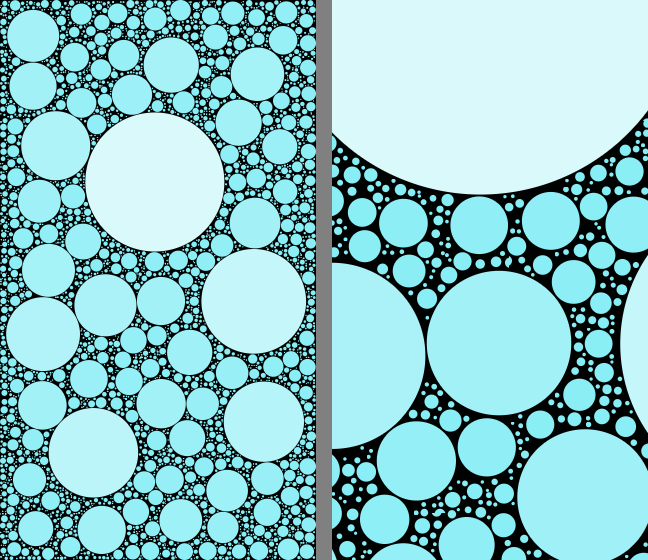
Left, the full canvas; right, a detail of the centre.
Give the GLSL for this pattern, as a Shadertoy shader.

```glsl
#define SMALL_COLOR vec3(0.52, 0.93, 0.96)
#define LARGE_COLOR vec3(0.85, 0.975, 0.985)
#define BACK_COLOR vec3(0.0, 0.005, 0.005)
#define LARGEST 0.22
#define LARGEST_AT vec2(0.49, 0.675)
#define FALLOFF 0.36
#define LARGE_COUNT 26
#define LARGE_TRIES 30
#define GAP 0.002
#define CELL 0.15
#define RATIO 0.56
#define TIERS 6

const int CAPACITY = 112;
vec3 disks[CAPACITY]; // centre and radius
int count = 0;
vec2 canvas;

vec2 hash2(vec2 q) {
    q = vec2(dot(q, vec2(127.1, 311.7)), dot(q, vec2(269.5, 183.3)));
    return fract(sin(q) * 43758.5453);
}

// Largest free radius at a point, abandoned once it is below the least useful
float freeRadius(vec2 center, float limit, float least) {
    vec2 wall = min(center, canvas - center);
    float r = min(limit, min(wall.x, wall.y));
    for (int i = 0; i < count; i++) {
        if (r <= least) break;
        r = min(r, length(center - disks[i].xy) - disks[i].z - GAP);
    }
    return r;
}

void addDisk(vec3 disk) {
    if (count < CAPACITY) disks[count++] = disk;
}

// Blends a disk over the colour; true when the point is fully covered
bool paint(inout vec3 color, vec2 p, vec3 disk) {
    float pixel = 1.0 / iResolution.x;
    float d = length(p - disk.xy) - disk.z;
    vec3 tint = mix(SMALL_COLOR, LARGE_COLOR, disk.z / LARGEST);
    color = mix(color, tint, clamp(0.5 - d / pixel, 0.0, 1.0));
    return d < -pixel;
}

// Large disks: random throws over the whole canvas, from big to small
bool packLarge(inout vec3 color, vec2 p) {
    for (int i = 0; i < LARGE_COUNT; i++) {
        float size = LARGEST * pow(1.0 + 1.2 * float(i), -FALLOFF);
        for (int t = 0; t < LARGE_TRIES; t++) {
            vec2 h = hash2(vec2(float(i) + 0.7, float(t) * 1.37 + 5.0));
            vec2 center = i == 0 ? LARGEST_AT * canvas : size + h * (canvas - 2.0 * size);
            float r = freeRadius(center, size, 0.8 * size);
            if (r > 0.8 * size) {
                vec3 disk = vec3(center, r);
                addDisk(disk);
                if (paint(color, p, disk)) return true;
                break;
            }
        }
    }
    // Keep only the disks that can affect this neighbourhood
    float reach = 1.42 * CELL / (1.0 - RATIO);
    int kept = 0;
    for (int i = 0; i < count; i++) {
        vec3 disk = disks[i];
        if (length(p - disk.xy) - disk.z < reach) disks[kept++] = disk;
    }
    count = kept;
    return false;
}

// Small disks: ever finer grids, one disk per cell where the gaps allow it
void packSmall(inout vec3 color, vec2 p) {
    float size = CELL;
    for (int k = 0; k < TIERS; k++) {
        float tier = float(k);
        // Finer tiers depend on this one within the reach
        float reach = size * (RATIO - pow(RATIO, float(TIERS - k))) / (1.0 - RATIO);
        vec2 shift = hash2(vec2(tier, 3.3));
        vec2 low = floor((p - reach) / size + shift);
        vec2 high = floor((p + reach) / size + shift);
        for (float y = low.y; y <= high.y; y++)
        for (float x = low.x; x <= high.x; x++) {
            vec2 cell = vec2(x, y);
            float limit = mix(0.3, 0.5, hash2(cell + tier * 9.17).x);
            vec3 best = vec3(0.0, 0.0, 0.2 * size);
            bool found = false;
            for (int t = 0; t < TIERS - k; t++) {
                vec2 f = 0.2 + 0.6 * hash2(cell + vec2(tier * 13.7, float(t) * 7.31));
                vec2 edge = min(f, 1.0 - f);
                vec2 center = (cell - shift + f) * size;
                float r = freeRadius(center, size * min(limit, min(edge.x, edge.y)), best.z);
                if (r > best.z) {
                    best = vec3(center, r);
                    found = true;
                }
            }
            if (!found) continue;
            if (paint(color, p, best)) return;
            if (length(p - best.xy) - best.z < 1.42 * reach) addDisk(best);
        }
        size *= RATIO;
    }
}

void mainImage(out vec4 fragColor, in vec2 fragCoord) {
    canvas = iResolution.xy / iResolution.x;
    vec2 p = fragCoord / iResolution.x;
    vec3 color = BACK_COLOR;
    if (!packLarge(color, p)) packSmall(color, p);
    fragColor = vec4(color, 1.0);
}
```
